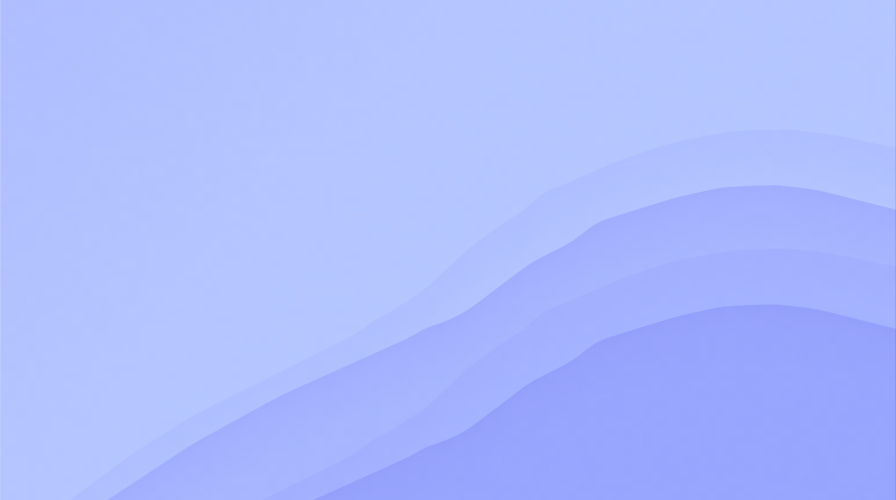
Write a WebGL 2 fragment shader that draws this background.

```glsl
#version 300 es
precision highp float;

uniform vec2 u_resolution;
out vec4 fragColor;

const vec3 SKY_SHADE = vec3(0.685, 0.742, 1.0);
const vec3 SKY_LIGHT = vec3(0.708, 0.776, 1.0);
const vec3 VEIL_SHADE = vec3(0.684, 0.748, 1.0);
const vec3 VEIL_LIGHT = vec3(0.702, 0.768, 1.0);
const vec3 BAND_SHADE = vec3(0.637, 0.690, 0.998);
const vec3 BAND_LIGHT = vec3(0.655, 0.712, 1.0);
const vec3 FOLD_SHADE = vec3(0.634, 0.689, 0.996);
const vec3 FOLD_LIGHT = vec3(0.645, 0.703, 1.0);
const vec3 BASE_SHADE = vec3(0.590, 0.639, 0.988);
const vec3 BASE_LIGHT = vec3(0.597, 0.649, 0.996);
const vec3 RIM_LIGHT = vec3(0.80, 0.85, 1.0);
const float LAYER_DROP = 0.133;

float hash(vec2 cell) {
    return fract(sin(dot(cell, vec2(127.1, 311.7))) * 43758.5453);
}

// Cell noise whose values blend only near the cell borders.
float tileNoise(vec2 p) {
    vec2 cell = floor(p);
    vec2 f = smoothstep(0.6, 1.0, fract(p));
    float low = mix(hash(cell), hash(cell + vec2(1.0, 0.0)), f.x);
    float high = mix(hash(cell + vec2(0.0, 1.0)), hash(cell + 1.0), f.x);
    return mix(low, high, f.y);
}

// Adds a rounded change of slope to a line from position `at` onward.
float bend(float x, float at, float slopeChange) {
    const float softness = 0.005;
    float t = (x - at) / softness;
    return slopeChange * softness * (max(t, 0.0) + log(1.0 + exp(-abs(t))));
}

float bump(float x, float center, float width, float height) {
    float t = (x - center) / width;
    return height * exp(-t * t);
}

// Height of the faint outer ridge.
float veilRidge(float x) {
    float y = 0.74 * (x - 0.078);
    y += bend(x, 0.150, -0.11) + bend(x, 0.215, -0.13);
    y += bend(x, 0.397, 0.14) + bend(x, 0.475, 0.32);
    y += bend(x, 0.523, -0.24) + bend(x, 0.609, -0.28);
    y += bend(x, 0.690, -0.10) + bend(x, 0.749, -0.15);
    y += bend(x, 0.820, -0.17) + bend(x, 0.885, -0.16);
    y += bend(x, 0.9375, -0.07);
    return y + bump(x, 0.416, 0.014, 0.002) + bump(x, 0.607, 0.014, 0.002)
             - bump(x, 0.580, 0.014, 0.002);
}

// Height of the strong inner ridge.
float bandRidge(float x) {
    float y = 0.66 * (x - 0.120);
    y += bend(x, 0.215, -0.11) + bend(x, 0.3125, -0.10);
    y += bend(x, 0.519, 0.31) + bend(x, 0.592, -0.26);
    y += bend(x, 0.640, 0.35) + bend(x, 0.665, -0.54);
    y += bend(x, 0.755, -0.09) + bend(x, 0.807, -0.18);
    y += bend(x, 0.866, -0.16) + bend(x, 0.911, -0.13);
    return y + bump(x, 0.475, 0.014, 0.002);
}

// Lays one sheet below its ridge, with a soft shade and a narrow dark crest.
vec3 layer(vec3 under, float depth, vec3 shade, vec3 light, float crest, float edge) {
    vec3 sheet = mix(shade, light, smoothstep(0.0, 0.08, depth));
    sheet -= vec3(crest, crest, 0.4 * crest) * exp(-max(depth, 0.0) / 0.009);
    return mix(under, sheet, smoothstep(-edge, edge, depth));
}

void main() {
    vec2 p = gl_FragCoord.xy / u_resolution.x;
    vec2 uv = gl_FragCoord.xy / u_resolution;
    float edge = max(0.75 / u_resolution.x, 0.001);

    // Broad light across the open background.
    float light = smoothstep(-0.1, 0.7, uv.x + 0.5 * (1.0 - uv.y));
    vec3 color = mix(SKY_SHADE, SKY_LIGHT, light);

    // Two pairs of flowing sheets.
    float veilDepth = veilRidge(p.x) - p.y;
    float bandDepth = bandRidge(p.x) - p.y;
    color = layer(color, veilDepth, VEIL_SHADE, VEIL_LIGHT, 0.002, edge * 1.2);
    color = layer(color, bandDepth, BAND_SHADE, BAND_LIGHT, 0.012, edge);
    color = layer(color, veilDepth - LAYER_DROP, FOLD_SHADE, FOLD_LIGHT, 0.002, edge * 1.2);
    color = layer(color, bandDepth - LAYER_DROP, BASE_SHADE, BASE_LIGHT, 0.014, edge);

    // Faint woven mottling.
    color += 0.005 * (tileNoise(p * 96.0) - 0.5);

    // Thin light rim on the left and dim rim on the right.
    float rim = 0.0018;
    color = mix(color, RIM_LIGHT, 0.35 * (1.0 - smoothstep(0.5 * rim, rim, p.x)));
    color *= 1.0 - 0.08 * smoothstep(1.0 - rim, 1.0 - 0.5 * rim, p.x);

    fragColor = vec4(color, 1.0);
}
```
